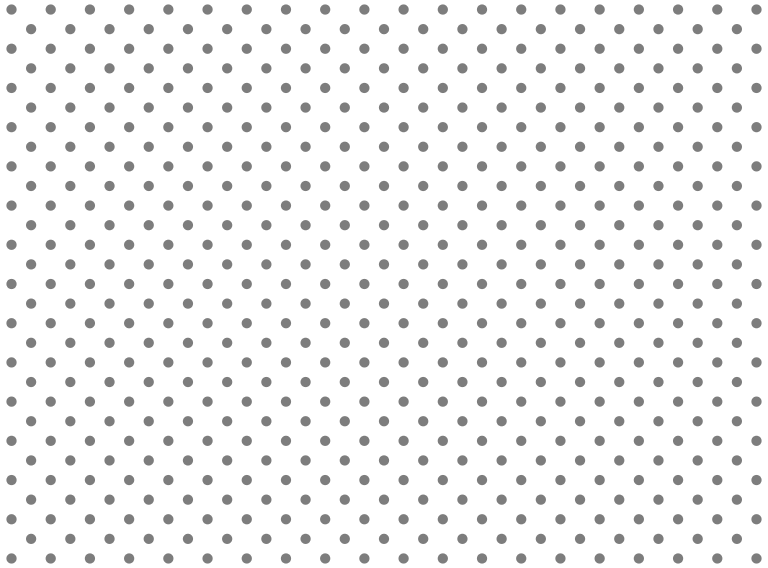
This pattern is drawn by a Shadertoy shader. Its source:

```glsl
const float REPEATS_ACROSS = 19.587;   // lattice cells per canvas width
const float DOT_RADIUS = 0.130;        // in cells
const vec2 LATTICE_SHIFT = vec2(0.5, 0.0);
const vec3 PAPER_COLOR = vec3(1.0);
const vec3 DOT_COLOR = vec3(0.49);

// Distance to the nearest point of a unit square grid
float gridDistance(vec2 p) {
    return length(fract(p + 0.5) - 0.5);
}

// Signed distance to dots at the corners and centre of each cell
float staggeredDots(vec2 p) {
    return min(gridDistance(p), gridDistance(p + 0.5)) - DOT_RADIUS;
}

void mainImage(out vec4 fragColor, in vec2 fragCoord) {
    // Square cells, anchored at the canvas centre
    float pixelSize = REPEATS_ACROSS / iResolution.x;
    vec2 cellPos = (fragCoord - 0.5 * iResolution.xy) * pixelSize + LATTICE_SHIFT;

    // Edge softened over about one pixel
    float coverage = clamp(0.5 - staggeredDots(cellPos) / pixelSize, 0.0, 1.0);
    fragColor = vec4(mix(PAPER_COLOR, DOT_COLOR, coverage), 1.0);
}
```
